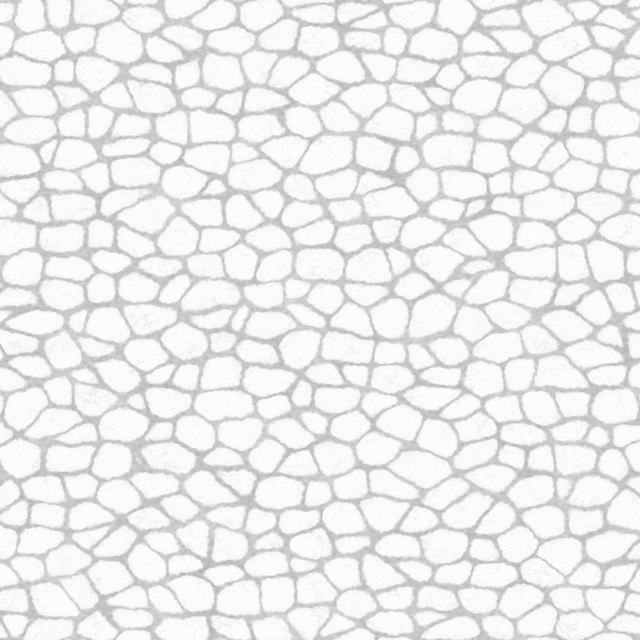
Give the GLSL for this texture map, as a WebGL 2 fragment shader.

```glsl
#version 300 es
precision highp float;
// Pale dry-stone wall: irregular white stones with thin, sketchy grey joints.

uniform vec2 u_resolution;
out vec4 outColor;

const vec2 GRID = vec2(16.0, 23.0);     // stones across and up the canvas
const vec3 STONE = vec3(0.988);
const vec3 VEIN = vec3(0.90);
const vec3 JOINT_LIGHT = vec3(0.86);
const vec3 JOINT_DARK = vec3(0.70);

vec2 hash2(vec2 cell) {
    vec3 q = fract(cell.xyx * vec3(0.1031, 0.1030, 0.0973));
    q += dot(q, q.yzx + 33.33);
    return fract((q.xx + q.yz) * q.zy);
}

float corner(vec2 cell, vec2 offset) {
    return dot(hash2(cell) * 2.0 - 1.0, offset);
}

// Gradient noise, roughly -0.6 to 0.6
float noise(vec2 p) {
    vec2 i = floor(p), f = p - i;
    vec2 u = f * f * f * (f * (f * 6.0 - 15.0) + 10.0);
    vec2 e = vec2(1.0, 0.0);
    float low = mix(corner(i, f), corner(i + e, f - e), u.x);
    float high = mix(corner(i + e.yx, f - e.yx), corner(i + 1.0, f - 1.0), u.x);
    return mix(low, high, u.y);
}

vec2 noise2(vec2 p) {
    return vec2(noise(p), noise(p + vec2(37.2, 91.7)));
}

float fbm(vec2 p) {
    float sum = 0.0, gain = 1.0;
    for (int i = 0; i < 3; i++) {
        sum += gain * noise(p);
        p = p * 2.1 + 17.3;
        gain *= 0.5;
    }
    return sum;
}

// Stone centre in grid units (xy) and its size weight (z)
vec3 stoneSite(vec2 cell) {
    vec2 jitter = (hash2(cell + 11.0) - 0.5) * vec2(0.85, 0.72);
    float stagger = 0.5 * mod(cell.y, 2.0);
    float weight = 0.34 * hash2(cell + 53.0).x;
    return vec3(cell + 0.5 + jitter + vec2(stagger, 0.0), weight);
}

float power(vec2 g, vec3 site) {
    vec2 d = g - site.xy;
    return dot(d, d) - site.z;
}

// Rounded distance to the stone's edge in canvas units (x), stone cell (yz)
vec3 stoneEdge(vec2 p, float rounding) {
    vec2 g = p * GRID;
    vec2 home = floor(g), nearest = home;
    float best = 1e3;
    for (int k = 0; k < 25; k++) {
        vec2 cell = home + vec2(k % 5 - 2, k / 5 - 2);
        float d = power(g, stoneSite(cell));
        if (d < best) { best = d; nearest = cell; }
    }
    vec3 own = stoneSite(nearest);
    float sum = 1e-9;
    for (int k = 0; k < 25; k++) {
        if (k == 12) continue;
        vec3 other = stoneSite(nearest + vec2(k % 5 - 2, k / 5 - 2));
        float span = length((other.xy - own.xy) * GRID);
        float d = (power(g, other) - best) / (2.0 * max(span, 0.1));
        sum += exp(-d / rounding);
    }
    return vec3(-log(sum) * rounding, nearest);
}

// Thin wandering lines along the zero contour of noise
float veins(vec2 p, float width) {
    vec2 bent = p + 0.5 * noise2(p * 0.7);
    return 1.0 - smoothstep(0.0, width, abs(fbm(bent)));
}

void main() {
    vec2 p = gl_FragCoord.xy / u_resolution.y;
    float pixel = 1.0 / u_resolution.y;

    // Uneven courses and chipped outlines
    vec2 q = p + 0.018 * noise2(p * 6.0) + 0.007 * noise2(p * 32.0);
    q += 0.0026 * noise2(p * 120.0);
    vec3 stone = stoneEdge(q, 0.0038);
    vec2 seed = hash2(stone.yz + 7.0);

    // Joint width varies over the wall and from stone to stone
    float halfWidth = 0.0024 + 0.0014 * seed.x + 0.0022 * noise(p * 22.0);
    float edge = stone.x - halfWidth + 0.0016 * noise(p * 190.0);
    float soft = max(0.0014, pixel);
    float joint = 1.0 - smoothstep(-1.8 * soft, soft, edge);

    // Faint veins and a light pencil shade towards the rim
    vec2 grain = p * vec2(36.0, 48.0) + seed * 40.0;
    float vein = veins(grain, 0.09) * smoothstep(-0.25, 0.5, noise(p * 25.0));
    float rim = exp(-max(edge, 0.0) / 0.0028) * (0.5 + noise(p * 130.0));
    vec3 face = mix(STONE, VEIN, clamp(0.55 * vein + 0.45 * rim, 0.0, 1.0));
    face -= 0.012 * seed.y * (0.5 + fbm(p * 90.0));

    // Mottled mortar
    float mottle = 0.5 + 0.5 * noise(p * 14.0) + 0.55 * fbm(p * vec2(110.0, 150.0));
    vec3 mortar = mix(JOINT_DARK, JOINT_LIGHT, clamp(mottle, 0.0, 1.0));

    outColor = vec4(mix(face, mortar, joint), 1.0);
}
```
